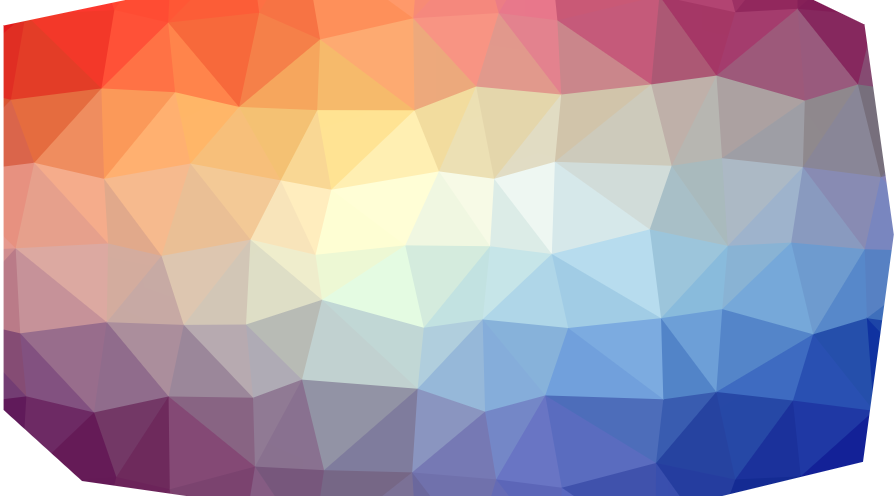
Give the GLSL for this background, as a Shadertoy shader.

```glsl
#define ORIGIN vec2(0.026, 0.023)
#define CELL vec2(0.0865, 0.157)
#define PAPER vec3(1.0)
#define FACET_CONTRAST 0.035
#define WOBBLE 0.11
#define PI 3.14159

float hat(float t) { return max(0.0, 1.0 - abs(t)); }

// Six evenly spaced colour stops
vec3 ramp(float x, vec3 a, vec3 b, vec3 c, vec3 d, vec3 e, vec3 f) {
    x = clamp(x, 0.0, 1.0) * 5.0;
    return a * hat(x) + b * hat(x - 1.0) + c * hat(x - 2.0)
         + d * hat(x - 3.0) + e * hat(x - 4.0) + f * hat(x - 5.0);
}

// Smooth colour field: horizontal ramps blended from top to bottom
vec3 colourField(vec2 uv) {
    float x = uv.x, y = clamp((uv.y - 0.06) / 0.173, 0.0, 5.0);
    vec3 fire = ramp(x, vec3(.92, .10, .12), vec3(1., .30, .18), vec3(1., .59, .37),
                        vec3(.89, .45, .53), vec3(.65, .22, .41), vec3(.50, .12, .36));
    vec3 amber = ramp(x, vec3(.88, .35, .22), vec3(.98, .65, .34), vec3(1., .87, .51),
                         vec3(.89, .84, .70), vec3(.67, .65, .63), vec3(.50, .47, .51));
    vec3 cream = ramp(x, vec3(.89, .57, .51), vec3(.98, .76, .57), vec3(1., .97, .78),
                         vec3(.90, .94, .93), vec3(.67, .75, .77), vec3(.51, .50, .71));
    vec3 mint = ramp(x, vec3(.80, .55, .57), vec3(.84, .75, .69), vec3(.89, .97, .84),
                        vec3(.76, .91, .96), vec3(.53, .73, .86), vec3(.29, .49, .76));
    vec3 dusk = ramp(x, vec3(.45, .24, .45), vec3(.59, .49, .57), vec3(.69, .76, .78),
                        vec3(.47, .65, .86), vec3(.29, .49, .78), vec3(.08, .22, .65));
    vec3 night = ramp(x, vec3(.39, .08, .35), vec3(.47, .20, .39), vec3(.50, .45, .57),
                         vec3(.39, .43, .75), vec3(.14, .24, .63), vec3(0., .04, .53));
    return fire * hat(y) + amber * hat(y - 1.0) + cream * hat(y - 2.0)
         + mint * hat(y - 3.0) + dusk * hat(y - 4.0) + night * hat(y - 5.0);
}

// Lattice vertex displaced by layered sines and local swells
vec2 vertex(vec2 c) {
    float a = c.x * PI / 6.0;
    vec2 shift = vec2(-0.02, 0.04);
    shift.x += 0.09 * sin(5.0 * a) + 0.07 * sin(3.0 * a) - 0.07 * sin(a)
             - 0.06 * sin(4.0 * a) + 0.04 * sin(2.0 * a) + 0.05 * cos(PI * c.y);
    shift.x += 0.3 * exp(-0.3 * pow(abs(c.x - 3.5), 2.0) - 3.0 * pow(abs(c.y - 2.0), 2.0));
    shift.y += 0.33 * cos(PI / 4.0 * (c.y - 1.0)) * exp(-pow(abs(c.x - 4.0), 2.0));
    shift.y -= 0.22 * exp(-2.0 * pow(abs(c.x - 8.5), 2.0));
    shift += WOBBLE * sin(vec2(2.3, 3.7) * c.x + vec2(4.1, 2.1) * c.y);
    return c + shift;
}

float side(vec2 p, vec2 a, vec2 b) {
    vec2 e = b - a, d = p - a;
    return (e.x * d.y - e.y * d.x) / length(e);
}

// Flat-coloured triangle; alpha holds its coverage
vec4 facet(vec2 p, vec2 a, vec2 b, vec2 c, float pixel) {
    float d = min(side(p, a, b), min(side(p, b, c), side(p, c, a)));
    vec2 centre = (a + b + c) / 3.0;
    vec3 colour = colourField(ORIGIN + CELL * centre);
    colour += FACET_CONTRAST * sin(dot(centre, vec2(7.3, 11.9)));
    return vec4(clamp(colour, 0.0, 1.0), 1.0) * clamp(d / pixel + 0.5, 0.0, 1.0);
}

// Pixel distance to a line cutting off a corner; reach is its intercepts
float corner(vec2 d, vec2 reach) {
    return (dot(d, 1.0 / reach) - 1.0) / length(1.0 / (reach * iResolution.xy));
}

float outline(vec2 uv) {
    vec2 topLeft = uv, topRight = vec2(1.0 - uv.x, uv.y);
    vec2 lowLeft = vec2(uv.x, 1.0 - uv.y), lowRight = 1.0 - uv;
    float d = (uv.x - 0.004) * iResolution.x;
    d = min(d, corner(topLeft, vec2(0.14, 0.053)));
    d = min(d, corner(topRight, vec2(0.092, 0.08)));
    d = min(d, corner(topRight, vec2(0.039, 0.505)));
    d = min(d, corner(lowRight, vec2(0.042, 0.56)));
    d = min(d, corner(lowRight, vec2(0.194, 0.085)));
    d = min(d, corner(lowLeft, vec2(0.11, 0.18)));
    d = min(d, corner(lowLeft, vec2(0.208, 0.054)));
    return clamp(d + 0.5, 0.0, 1.0);
}

void mainImage(out vec4 fragColor, in vec2 fragCoord) {
    vec2 uv = fragCoord / iResolution.xy;
    uv.y = 1.0 - uv.y;
    vec2 p = (uv - ORIGIN) / CELL;
    float pixel = 1.0 / (iResolution.y * CELL.y);
    vec4 sum = vec4(colourField(uv), 1.0) * 0.001;

    // Split each nearby quad along its shorter diagonal
    for (int j = -1; j <= 1; j++)
    for (int i = -1; i <= 1; i++) {
        vec2 cell = floor(p) + vec2(i, j);
        vec2 a = vertex(cell), b = vertex(cell + vec2(1, 0));
        vec2 c = vertex(cell + vec2(1, 1)), d = vertex(cell + vec2(0, 1));
        if (distance(a, c) > distance(b, d)) {
            vec2 first = a;
            a = b; b = c; c = d; d = first;
        }
        sum += facet(p, a, b, c, pixel) + facet(p, a, c, d, pixel);
    }
    fragColor = vec4(mix(PAPER, sum.rgb / sum.a, outline(uv)), 1.0);
}
```
